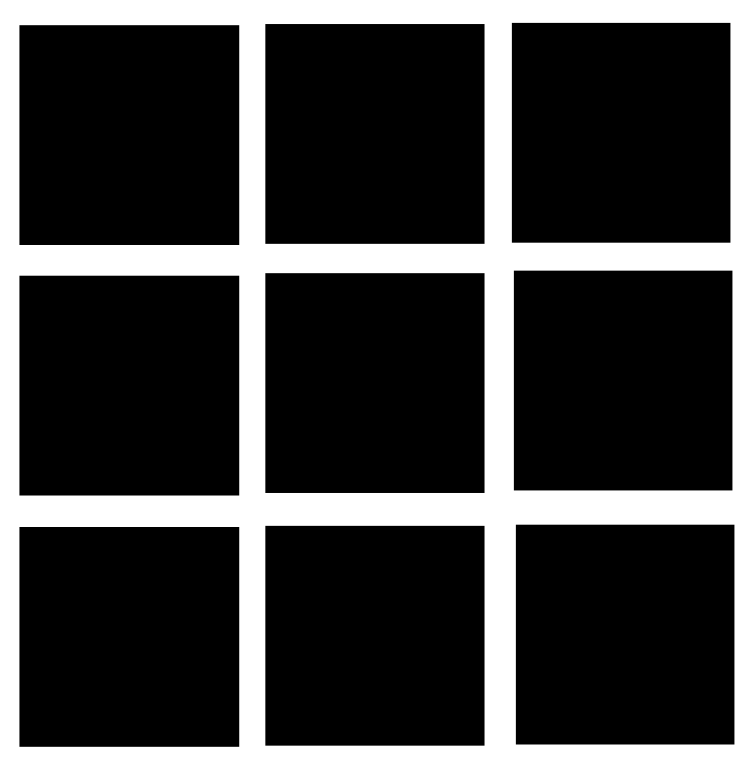
This pattern is drawn by a WebGL 2 fragment shader. Its source:

```glsl
#version 300 es
precision highp float;
// Three by three black squares on white, set slightly out of true.
// Each point finds its nearest cell; smooth drift formulas shift that cell's
// square, and a box distance gives its antialiased edge.

// Lengths are fractions of the canvas height.
#define GRID_CENTER vec2(0.4882, 0.5012)
#define PITCH       vec2(0.3215, 0.3267)
#define HALF_SIZE   vec2(0.1427, 0.1431)
#define TAPER       0.0004  // loss of half width per column
#define BEND        vec2(0.0017, -0.0023)  // shift of the outer columns and rows
#define LEAN        0.0026  // sideways lean of the right column
#define ROW_TILT    0.0033  // rise per column in the middle row
#define TILT_FADE   0.0018  // tilt lost in the outer rows
#define INK         vec3(0.0)
#define PAPER       vec3(1.0)

uniform vec2 u_resolution;
out vec4 fragColor;

// Centre of a square; cell runs from -1 to 1, left to right and bottom to top.
vec2 squareCenter(vec2 cell) {
    vec2 center = GRID_CENTER + PITCH * cell + BEND * cell * cell;
    center.x -= LEAN * cell.y * max(cell.x, 0.0);
    center.y += cell.x * (ROW_TILT - TILT_FADE * cell.y * cell.y);
    return center;
}

// Box coverage of one pixel, per axis, so that corners stay crisp.
float boxCoverage(vec2 offset, vec2 halfSize, float pixel) {
    vec2 axis = clamp(0.5 + (halfSize - abs(offset)) / pixel, 0.0, 1.0);
    return axis.x * axis.y;
}

void main() {
    float pixel = 1.0 / u_resolution.y;
    vec2 point = gl_FragCoord.xy * pixel;

    // Nearest of the nine cells
    vec2 cell = clamp(floor((point - GRID_CENTER) / PITCH + 0.5), -1.0, 1.0);

    vec2 halfSize = HALF_SIZE - vec2(TAPER * cell.x, 0.0);
    float ink = boxCoverage(point - squareCenter(cell), halfSize, pixel);

    fragColor = vec4(mix(PAPER, INK, ink), 1.0);
}
```
